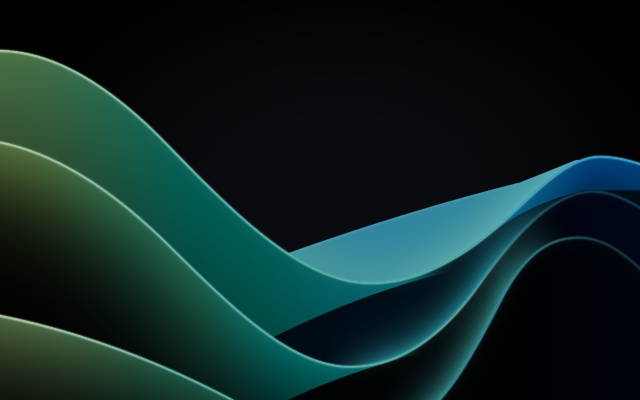
Reproduce this background procedurally as a WebGL 2 fragment shader.

```glsl
#version 300 es
precision highp float;
uniform vec2 u_resolution;
out vec4 fragColor;

// Cubic through two knots, each given as x, height, slope
float span(float x, vec3 a, vec3 b) {
  float w = b.x - a.x;
  float t = clamp((x - a.x) / w, 0.0, 1.0);
  float s = t * t * (3.0 - 2.0 * t);
  return mix(a.y, b.y, s) + w * t * (1.0 - t) * (a.z * (1.0 - t) - b.z * t);
}

float ridge(float x, vec3 k[6]) {
  float y = k[0].y;
  for (int i = 0; i < 5; i++) {
    if (x >= k[i].x) y = span(x, k[i], k[i + 1]);
  }
  return y;
}

// Approximate distance to a ridge, positive below it
float depthBelow(vec2 p, vec3 k[6]) {
  float slope = (ridge(p.x + 0.002, k) - ridge(p.x - 0.002, k)) / 0.004;
  return (ridge(p.x, k) - p.y) / sqrt(1.0 + slope * slope);
}

float cover(float d) {
  float edge = 0.8 / u_resolution.y;
  return smoothstep(-edge, edge, d);
}

// Bright thin edge with a faint inner halo
vec3 addRim(vec3 color, float d, vec3 tint, float strength) {
  float line = exp(-pow((d - 0.002) / 0.0036, 2.0));
  float halo = 0.18 * exp(-abs(d) / 0.012) * step(0.0, d);
  return mix(color, tint, strength * min(line + halo, 1.0));
}

void main() {
  vec2 p = gl_FragCoord.xy / u_resolution * vec2(1.6, 1.0);
  float x = p.x;

  vec3 upper[6] = vec3[6](vec3(0.0, 0.875, -0.02), vec3(0.417, 0.642, -1.03),
    vec3(0.927, 0.294, 0.0), vec3(1.271, 0.46, 0.93),
    vec3(1.5, 0.61, 0.0), vec3(1.6, 0.592, -0.32));
  vec3 middle[6] = vec3[6](vec3(0.0, 0.646, -0.2), vec3(0.417, 0.394, -0.98),
    vec3(0.875, 0.085, 0.0), vec3(1.198, 0.292, 1.4),
    vec3(1.483, 0.523, 0.0), vec3(1.6, 0.483, -0.6));
  vec3 lower[6] = vec3[6](vec3(0.0, -0.5, 0.2), vec3(0.9, -0.13, 0.5),
    vec3(1.083, -0.0125, 0.95), vec3(1.25, 0.25, 1.95),
    vec3(1.448, 0.408, 0.0), vec3(1.6, 0.331, -0.95));
  float dUpper = depthBelow(p, upper);
  float dMiddle = depthBelow(p, middle);
  float dLower = depthBelow(p, lower);

  // Dark backdrop, lifted softly near the centre
  vec2 q = (p - vec2(0.85, 0.52)) / vec2(0.85, 0.58);
  vec3 color = vec3(0.04, 0.044, 0.058) * (1.0 - smoothstep(0.2, 1.15, length(q)));

  // Pale teal sheet at the back
  float top = span(x, vec3(0.7, 0.36, 0.36), vec3(1.3, 0.544, 0.25))
    + 0.4 * clamp(x - 1.3, 0.0, 0.14);
  vec3 pale = mix(vec3(0.26, 0.58, 0.61), vec3(0.19, 0.52, 0.62), smoothstep(0.0, 0.14, -dUpper));
  pale += 0.09 * exp(dUpper / 0.03) * smoothstep(0.85, 1.2, x);
  pale = addRim(pale, top - p.y, vec3(0.3, 0.64, 0.72), 0.5);
  color = mix(color, pale, cover(top - p.y) * step(x, 1.5));

  // Upper wave: dark hollow, blue crest and green front
  vec3 hollow = vec3(0.0, 0.045, 0.08);
  float glow = smoothstep(0.8, 0.98, x) * (1.0 - smoothstep(1.2, 1.45, x));
  hollow += vec3(0.13, 0.45, 0.46) * glow * exp(-max(-dMiddle, 0.0) / 0.035);
  float crestLine = span(x, vec3(1.24, 0.425, 0.75), vec3(1.46, 0.524, 0.25));
  vec3 crest = mix(vec3(0.03, 0.36, 0.5), vec3(0.0, 0.23, 0.45), smoothstep(1.25, 1.5, x));
  crest *= 1.0 - 0.3 * smoothstep(0.02, 0.11, dUpper);
  vec3 wave = mix(hollow, crest, cover(p.y - crestLine) * smoothstep(1.22, 1.28, x));
  vec3 green = mix(vec3(0.27, 0.43, 0.26), vec3(0.0, 0.36, 0.33), smoothstep(0.0, 0.55, x));
  green = mix(green, vec3(0.02, 0.38, 0.43), smoothstep(0.6, 1.0, x));
  green *= 1.0 - 0.25 * smoothstep(0.0, 0.25, dUpper);
  float fold = span(x, vec3(0.65, 0.14, 0.52), vec3(1.12, 0.32, 0.25));
  wave = mix(wave, green, cover(p.y - fold) * (1.0 - smoothstep(1.0, 1.14, x)));
  color = mix(color, wave, cover(dUpper));
  vec3 rimTint = mix(vec3(0.68, 0.8, 0.67), vec3(0.37, 0.7, 0.68), smoothstep(0.0, 0.65, x));
  rimTint = mix(rimTint, vec3(0.24, 0.64, 0.8), smoothstep(1.1, 1.5, x));
  color = addRim(color, dUpper, rimTint, 0.9);

  // Middle wave: black hollow with a lit edge and a fading green front
  hollow = mix(vec3(0.0, 0.008, 0.012), vec3(0.0, 0.02, 0.09), smoothstep(1.2, 1.6, x));
  glow = smoothstep(0.9, 1.08, x) * (1.0 - smoothstep(1.24, 1.42, x));
  hollow += vec3(0.19, 0.49, 0.49) * glow * exp(-max(-dLower, 0.0) / 0.038);
  green = mix(vec3(0.31, 0.41, 0.21), vec3(0.12, 0.36, 0.27), smoothstep(0.0, 0.4, x));
  green = mix(green, vec3(0.0, 0.38, 0.37), smoothstep(0.4, 0.75, x));
  green *= exp(-pow(max(dMiddle, 0.0) / 0.165, 1.5));
  fold = span(x, vec3(0.7, -0.01, 0.5), vec3(1.02, 0.11, 0.3));
  wave = mix(hollow, green, cover(p.y - fold) * (1.0 - smoothstep(0.95, 1.06, x)));
  color = mix(color, wave, cover(dMiddle));
  color = addRim(color, dMiddle, rimTint, 0.9 - 0.6 * smoothstep(1.1, 1.45, x));

  // Lower right wave, almost black
  vec3 shade = vec3(0.0, 0.004, 0.012) + vec3(0.0, 0.008, 0.03) * smoothstep(1.3, 1.6, x);
  color = mix(color, shade, cover(dLower));
  color = addRim(color, dLower, vec3(0.25, 0.62, 0.66), 0.8 - 0.5 * smoothstep(1.25, 1.55, x));

  // Lower left hill
  float dHill = (0.2125 - 0.2 * x - 0.28 * x * x - p.y) / 1.08;
  vec3 hill = mix(vec3(0.29, 0.38, 0.23), vec3(0.09, 0.3, 0.23), smoothstep(0.0, 0.5, x));
  hill *= exp(-pow(max(dHill, 0.0) / 0.14, 1.4));
  color = mix(color, hill, cover(dHill));
  color = addRim(color, dHill, rimTint, 0.9);

  fragColor = vec4(color, 1.0);
}
```
